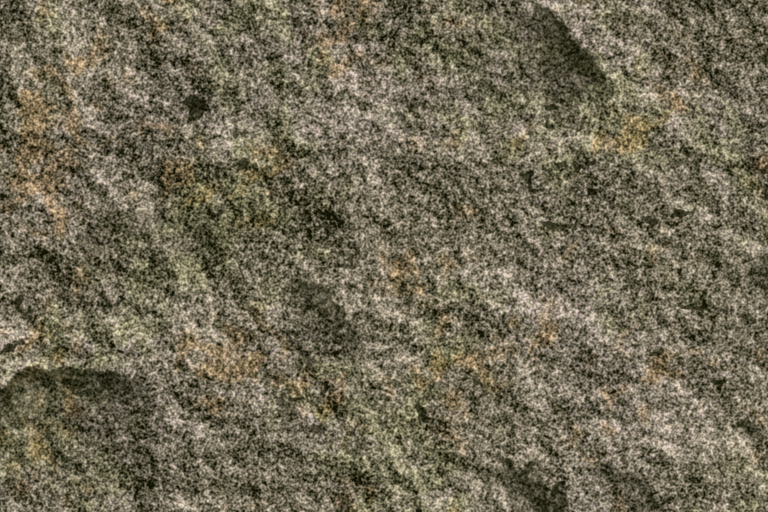
Write a Shadertoy shader that draws this texture.

```glsl
vec2 hash2(vec2 cell) {
    vec3 h = fract(cell.xyx * vec3(0.1031, 0.1030, 0.0973));
    h += dot(h, h.yzx + 33.33);
    return fract((h.xx + h.yz) * h.zy);
}

mat2 rotation(float angle) {
    float c = cos(angle), s = sin(angle);
    return mat2(c, s, -s, c);
}

float slope(vec2 cell, vec2 offset) {
    float angle = 6.2832 * hash2(cell).x;
    return dot(vec2(cos(angle), sin(angle)), offset);
}

float gradientNoise(vec2 p) {
    vec2 i = floor(p), f = fract(p);
    vec2 u = f * f * f * (f * (f * 6.0 - 15.0) + 10.0);
    vec2 e = vec2(1.0, 0.0);
    float low = mix(slope(i, f), slope(i + e, f - e), u.x);
    float high = mix(slope(i + e.yx, f - e.yx), slope(i + 1.0, f - 1.0), u.x);
    return mix(low, high, u.y);
}

// Lit relief: each octave is compared with itself a step towards the light
float litRelief(vec2 p) {
    vec2 q = p * 5.0 + 60.0;
    vec2 light = normalize(vec2(0.75, 0.8));
    mat2 turn = rotation(0.65);
    float lit = 0.0, weight = 0.12;
    for (int i = 0; i < 4; i++) {
        lit += weight * (gradientNoise(q) - gradientNoise(q + 0.5 * light));
        q = turn * q * 2.0 + 17.3;
        light = turn * light;
        weight *= 1.2;
    }
    return lit;
}

// Crusty grain without any direction
float crust(vec2 p) {
    float grain = 0.20 * gradientNoise(rotation(0.4) * p * 62.0 + 15.0);
    grain += 0.38 * gradientNoise(rotation(1.1) * p * 118.0 + 40.0);
    grain += 0.36 * gradientNoise(rotation(2.0) * p * 205.0 + 90.0);
    return grain;
}

// Scattered chipped ledges: x is the shadow below the edge, y its bright lip
vec2 chippedLedges(vec2 p) {
    vec2 q = p * 2.5 + 31.0;
    vec2 result = vec2(0.0);
    for (int j = -1; j <= 1; j++)
    for (int i = -1; i <= 1; i++) {
        vec2 cell = floor(q) + vec2(i, j);
        vec2 shape = hash2(cell + 7.0), kind = hash2(cell + 91.0);
        vec2 local = rotation(mix(-0.2, 0.9, shape.x)) * (q - cell - hash2(cell));
        float halfWidth = mix(0.18, 0.55, shape.y);
        float depth = -local.y - 0.9 * local.x * local.x;
        float span = 1.0 - smoothstep(0.5 * halfWidth, halfWidth, abs(local.x));
        float strength = span * smoothstep(0.2, 0.75, kind.x);
        float below = smoothstep(-0.01, 0.025, depth);
        float shadow = below * exp(-max(depth, 0.0) / mix(0.07, 0.22, kind.y));
        float lip = smoothstep(-0.15, 0.0, depth) * (1.0 - below);
        result = max(result, strength * vec2(shadow, lip));
    }
    return result;
}

void mainImage(out vec4 fragColor, in vec2 fragCoord) {
    vec2 p = fragCoord / iResolution.y;

    // Ragged outlines for the larger features
    vec2 ragged = p + 0.05 * vec2(gradientNoise(p * 7.0 + 5.0), gradientNoise(p * 7.0 + 45.0));
    ragged += 0.016 * vec2(gradientNoise(p * 34.0 + 9.0), gradientNoise(p * 34.0 + 71.0));
    ragged += 0.006 * vec2(gradientNoise(p * 95.0 + 2.0), gradientNoise(p * 95.0 + 55.0));

    // Brightness: broad weathering, relief and fine grain
    float weathering = gradientNoise(p * 2.3 + 12.0) + 0.6 * gradientNoise(ragged * 6.0 + 33.0);
    float tone = 0.452 + 0.09 * weathering + litRelief(p) + crust(p);

    // Ledges and clustered small pits
    vec2 ledge = chippedLedges(ragged);
    float pitted = smoothstep(-0.05, 0.3, gradientNoise(p * 4.0 + 80.0));
    float hole = gradientNoise(ragged * vec2(20.0, 27.0) + 20.0) + 0.5 * gradientNoise(ragged * 55.0 + 6.0);
    float pit = pitted * smoothstep(0.24, 0.5, hole);
    tone += 0.07 * ledge.y;
    tone *= (1.0 - 0.62 * ledge.x) * (1.0 - 0.6 * pit);
    tone = clamp(tone, 0.07, 0.9);

    // Warm grey stone, olive in the shadows
    vec3 color = vec3(tone, 0.01 + 0.92 * tone, 0.89 * tone - 0.05);

    // Faint lichen green, earthy stains and cool mineral patches
    float patches = gradientNoise(ragged * 3.1 + 52.0) + 0.7 * gradientNoise(ragged * 15.0 + 64.0);
    float stains = gradientNoise(ragged * 5.3 + 101.0) + 0.8 * gradientNoise(ragged * 23.0 + 8.0);
    float mineral = gradientNoise(p * 80.0 + 140.0) + gradientNoise(p * 3.0 + 27.0);
    color *= mix(vec3(1.0), vec3(0.975, 1.005, 0.91), smoothstep(0.0, 0.5, patches));
    color *= mix(vec3(1.0), vec3(1.04, 0.96, 0.84), smoothstep(0.15, 0.65, stains));
    color *= mix(vec3(1.0), vec3(1.0, 0.99, 1.04), smoothstep(-0.1, 0.4, mineral));

    fragColor = vec4(clamp(color, 0.0, 1.0), 1.0);
}
```
